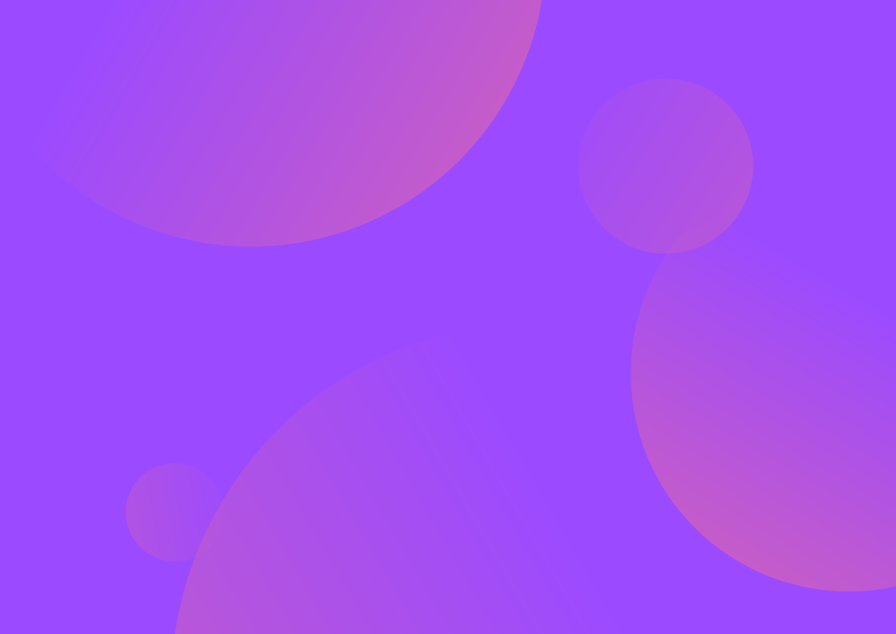
Reproduce this background procedurally as a Shadertoy shader.

```glsl
// Flat violet backdrop with five translucent discs, some cut by the canvas edge.
// Each disc is a circle distance mask times a linear fade along its own angle,
// blended towards a shared pink; lengths are in units of the canvas height.

const vec3 VIOLET = vec3(0.608, 0.292, 1.0);
const vec3 PINK = vec3(0.77, 0.36, 0.79);

// Coverage of a circle with an edge about one pixel wide
float circleMask(vec2 offset, float radius, float edge) {
    return 1.0 - smoothstep(-edge, edge, length(offset) - radius);
}

// Linear ramp along an angle: 0 at fadeStart, 1 at the rim (both in radii)
float linearFade(vec2 offset, float radius, float degrees, float fadeStart) {
    float angle = radians(degrees);
    float along = dot(offset, vec2(cos(angle), sin(angle))) / radius;
    return clamp((along - fadeStart) / (1.0 - fadeStart), 0.0, 1.0);
}

// Lays one fading disc over the colour below it
vec3 addDisc(vec3 below, vec2 p, vec2 center, float radius,
             float degrees, float fadeStart, float strength) {
    vec2 offset = p - center;
    float mask = circleMask(offset, radius, 0.75 / iResolution.y);
    float fade = linearFade(offset, radius, degrees, fadeStart);
    return mix(below, PINK, mask * fade * strength);
}

void mainImage(out vec4 fragColor, in vec2 fragCoord) {
    vec2 p = fragCoord / iResolution.y;
    vec3 color = VIOLET;

    // Small discs: tinted across their whole width
    color = addDisc(color, p, vec2(1.050, 0.738), 0.138, -32.0, -1.7, 0.62);
    color = addDisc(color, p, vec2(0.276, 0.192), 0.0775, 190.0, -1.3, 0.52);

    // Large discs: clear on one side, strongest at the opposite rim
    color = addDisc(color, p, vec2(0.396, 1.076), 0.465, -30.0, -0.33, 1.0);
    color = addDisc(color, p, vec2(1.339, 0.411), 0.344, -120.0, -0.33, 1.0);
    color = addDisc(color, p, vec2(0.845, -0.085), 0.5755, 210.0, -0.295, 0.85);

    fragColor = vec4(color, 1.0);
}
```
